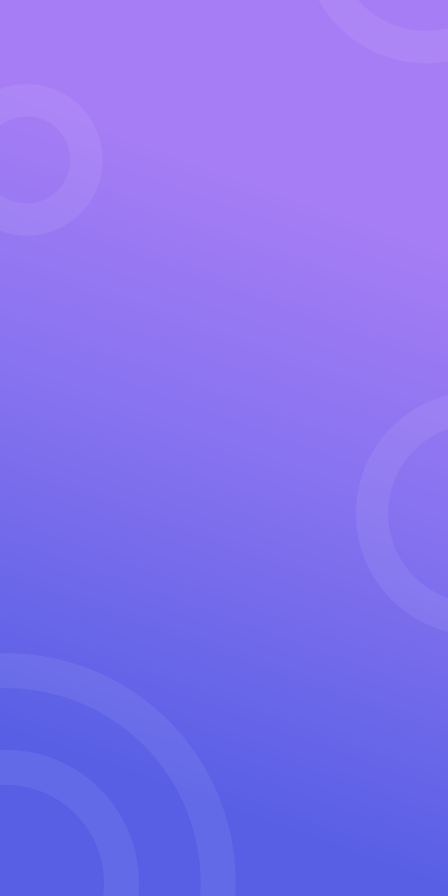
This background is drawn by a WebGL 1 fragment shader. Its source:

```glsl
precision highp float;
// A violet to indigo gradient, tilted slightly, with pale translucent rings
// cut off by the edges. Each ring is a circle distance folded into a band;
// all lengths are in canvas widths, so the canvas spans 1 by 2.

uniform vec2 u_resolution;

const vec3 VIOLET = vec3(0.655, 0.492, 0.961);
const vec3 PERIWINKLE = vec3(0.525, 0.447, 0.938);
const vec3 INDIGO = vec3(0.345, 0.373, 0.898);

const float CANVAS_HEIGHT = 2.0;
const float TILT = 0.36;            // drop of the colour bands per unit of x
const float GRADIENT_START = 0.16;  // depth below the top left corner
const float GRADIENT_MIDDLE = 0.84;
const float GRADIENT_END = 1.63;

const float RING_OPACITY = 0.068;
const float RING_HALF_WIDTH = 0.036;

// Rings as centre x, centre y, middle radius
const vec3 TOP_RING = vec3(0.951, 2.133, 0.238);
const vec3 LEFT_RING = vec3(0.060, 1.643, 0.133);
const vec3 RIGHT_RING = vec3(1.067, 0.854, 0.2365);

// Concentric rings in the lower left corner
const vec2 CORNER_CENTRE = vec2(0.013, 0.029);
const float CORNER_RADIUS = 0.258;
const float CORNER_SPACING = 0.216;
const float CORNER_HALF_WIDTH = 0.039;

// Smooth coverage of a ring of the given middle radius
float ringCoverage(vec2 p, vec2 centre, float radius, float halfWidth) {
    float d = abs(length(p - centre) - radius) - halfWidth;
    return clamp(0.5 - d * u_resolution.x, 0.0, 1.0);
}

vec3 backgroundColor(vec2 p) {
    float depth = CANVAS_HEIGHT - p.y - TILT * p.x;
    float upper = clamp((depth - GRADIENT_START) / (GRADIENT_MIDDLE - GRADIENT_START), 0.0, 1.0);
    float lower = clamp((depth - GRADIENT_MIDDLE) / (GRADIENT_END - GRADIENT_MIDDLE), 0.0, 1.0);
    return mix(mix(VIOLET, PERIWINKLE, upper), INDIGO, lower);
}

void main() {
    vec2 p = gl_FragCoord.xy / u_resolution * vec2(1.0, CANVAS_HEIGHT);
    vec3 color = backgroundColor(p);

    // Single rings along the edges
    float rings = ringCoverage(p, TOP_RING.xy, TOP_RING.z, RING_HALF_WIDTH);
    rings += ringCoverage(p, LEFT_RING.xy, LEFT_RING.z, RING_HALF_WIDTH);
    rings += ringCoverage(p, RIGHT_RING.xy, RIGHT_RING.z, RING_HALF_WIDTH);

    // Concentric pair in the corner
    for (int i = 0; i < 2; i++) {
        float radius = CORNER_RADIUS + CORNER_SPACING * float(i);
        rings += ringCoverage(p, CORNER_CENTRE, radius, CORNER_HALF_WIDTH);
    }

    color = mix(color, vec3(1.0), RING_OPACITY * min(rings, 1.0));
    gl_FragColor = vec4(color, 1.0);
}
```
